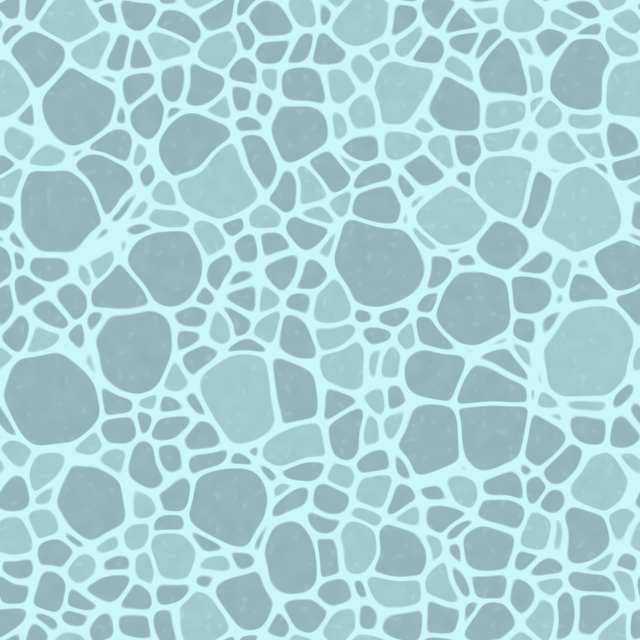
This texture is drawn by a WebGL 1 fragment shader. Its source:

```glsl
precision highp float;
// Seamless pebble paving: blue-grey stones of mixed sizes in pale aqua mortar.
// Stones are cells of a weighted Voronoi (power) diagram on a jittered grid;
// a smooth minimum over the edge distances rounds their corners.

uniform vec2 u_resolution;

const float GRID = 20.0; // stone sites per canvas side

vec3 hash3(vec2 p) {
  vec3 q = fract(p.xyx * vec3(0.1031, 0.1030, 0.0973));
  q += dot(q, q.yxz + 33.33);
  return fract((q.xxy + q.yzz) * q.zyx);
}

float cornerSlope(vec2 corner, vec2 offset, float period) {
  vec2 gradient = hash3(mod(corner, period) + 7.0).xy * 2.0 - 1.0;
  return dot(gradient, offset);
}

// Gradient noise that repeats after a whole number of lattice steps
float gradientNoise(vec2 p, float period) {
  vec2 i = floor(p), f = fract(p);
  vec2 u = f * f * f * (f * (f * 6.0 - 15.0) + 10.0);
  vec2 e = vec2(1.0, 0.0);
  float low = mix(cornerSlope(i, f, period),
                  cornerSlope(i + e, f - e, period), u.x);
  float high = mix(cornerSlope(i + e.yx, f - e.yx, period),
                   cornerSlope(i + e.xx, f - e.xx, period), u.x);
  return mix(low, high, u.y);
}

// Site position in xy and squared radius in z; stones grow toward mid-height
vec3 stoneSite(vec2 cell) {
  vec2 id = mod(cell, GRID);
  vec3 h = hash3(id + 31.0);
  float middle = sin(3.14159 * (id.y + 0.5) / GRID);
  float radius = 0.2 + mix(0.7, 1.4, middle) * pow(h.z, 5.0);
  return vec3(cell + 0.08 + 0.84 * h.xy, radius * radius);
}

float power(vec2 p, vec3 site) {
  vec2 d = p - site.xy;
  return dot(d, d) - site.z;
}

void main() {
  vec2 uv = gl_FragCoord.xy / min(u_resolution.x, u_resolution.y);

  // Bend the plane a little so that the stone sides are not straight
  vec2 bend = vec2(gradientNoise(uv * 13.0, 13.0),
                   gradientNoise(uv * 13.0 + 5.5, 13.0));
  vec2 p = uv * GRID + 0.5 * bend;
  vec2 home = floor(p);

  // Find the stone that owns this point
  vec3 owner = vec3(0.0);
  vec2 ownerCell = home;
  float best = 100.0;
  for (int y = -3; y <= 3; y++) {
    for (int x = -3; x <= 3; x++) {
      vec2 cell = home + vec2(float(x), float(y));
      vec3 site = stoneSite(cell);
      float value = power(p, site);
      if (value < best) {
        best = value;
        owner = site;
        ownerCell = cell;
      }
    }
  }

  // Smooth minimum of the distances to all sides of that stone
  float sum = 0.00001;
  for (int y = -3; y <= 3; y++) {
    for (int x = -3; x <= 3; x++) {
      vec3 site = stoneSite(home + vec2(float(x), float(y)));
      float gap = distance(site.xy, owner.xy);
      if (gap > 0.001) {
        float side = (power(p, site) - best) / (2.0 * gap);
        sum += exp(-13.0 * side);
      }
    }
  }
  float edge = -log(sum) / 13.0;

  // Stone colour with faint clouds and small pale flecks
  vec3 darkStone = vec3(0.585, 0.715, 0.725);
  vec3 lightStone = vec3(0.64, 0.795, 0.795);
  float tone = step(hash3(mod(ownerCell, GRID) + 83.0).x, 0.38);
  vec3 stone = mix(darkStone, lightStone, tone);
  stone += 0.025 * gradientNoise(uv * 38.0, 38.0);
  stone += 0.03 * smoothstep(0.2, 0.42, gradientNoise(uv * 72.0, 72.0));

  // Mortar of slightly uneven width, with a soft edge
  vec3 mortar = vec3(0.80, 0.97, 0.98);
  float halfWidth = 0.08 + 0.03 * gradientNoise(uv * 9.0, 9.0);
  float soft = GRID * max(0.002, 0.75 / min(u_resolution.x, u_resolution.y));
  float cover = smoothstep(halfWidth - soft, halfWidth + soft, edge);
  gl_FragColor = vec4(mix(mortar, stone, cover), 1.0);
}
```
